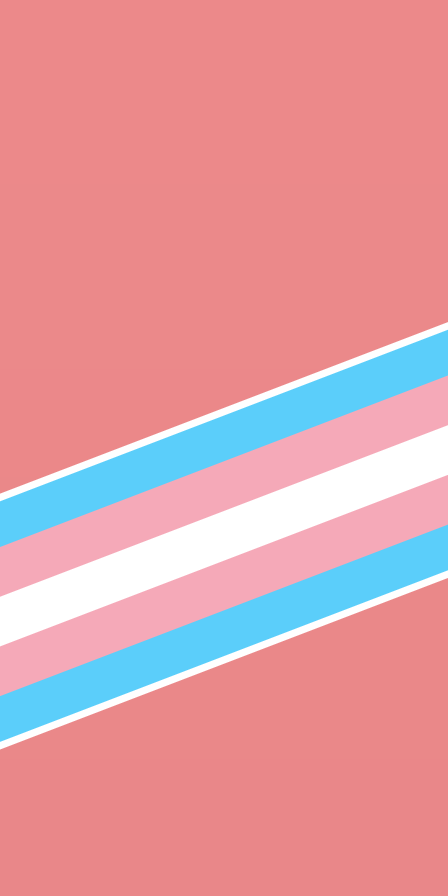
Give the GLSL for this background, as a Shadertoy shader.

```glsl
const vec3 CORAL_TOP = vec3(0.926, 0.539, 0.541);
const vec3 CORAL_BASE = vec3(0.914, 0.530, 0.537);
const vec3 SKY = vec3(0.357, 0.808, 0.980);
const vec3 ROSE = vec3(0.961, 0.663, 0.722);
const vec3 WHITE = vec3(1.0);

// Signed distance from the axis of a sloped band, positive above it
float axisDistance(vec2 p, vec2 center, float slope) {
    vec2 q = p - center;
    return (q.y - slope * q.x) * inversesqrt(1.0 + slope * slope);
}

// Smooth coverage of a strip lying within halfWidth of the axis
float strip(float dist, float halfWidth, float pixel) {
    return clamp((halfWidth - abs(dist)) / pixel + 0.5, 0.0, 1.0);
}

vec3 background(float height) {
    return mix(CORAL_BASE, CORAL_TOP, height);
}

// Nested strips, from the outer border to the central stripe
vec3 paintBand(vec3 color, float dist, float stripe, float border, float pixel) {
    float inner = 2.42 * stripe;
    color = mix(color, WHITE, strip(dist, inner + border, pixel));
    color = mix(color, SKY, strip(dist, inner, pixel));
    color = mix(color, ROSE, strip(dist, 1.5 * stripe, pixel));
    return mix(color, WHITE, strip(dist, 0.5 * stripe, pixel));
}

void mainImage(out vec4 fragColor, in vec2 fragCoord) {
    float pixel = 1.0 / iResolution.y;
    vec2 p = fragCoord * pixel;
    vec2 center = vec2(0.5 * iResolution.x * pixel, 0.402);

    float dist = axisDistance(p, center, 0.383);
    vec3 color = paintBand(background(p.y), dist, 0.0518, 0.0080, pixel);
    fragColor = vec4(color, 1.0);
}
```
